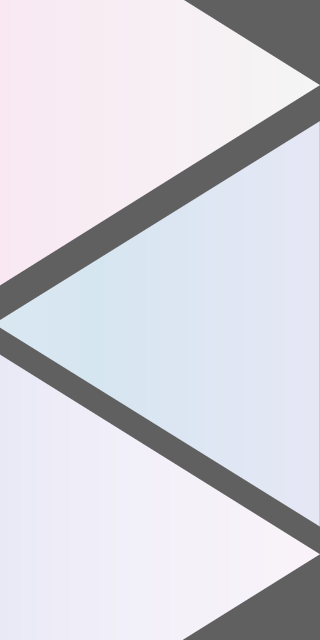
A Shadertoy shader for this background:

```glsl
// Three pale gradient triangles pointing right, left and right on dark grey.

const vec3 GREY = vec3(0.377);

// Signed distance to a sideways wedge; facing is the way it opens along x.
float wedge(vec2 p, vec2 apex, float facing, float slope) {
    vec2 q = p - apex;
    return (abs(q.y) - slope * facing * q.x) / sqrt(1.0 + slope * slope);
}

// Horizontal gradient through three colours, with the middle one at stop.
vec3 gradient(float x, float stop, vec3 left, vec3 middle, vec3 right) {
    vec3 firstPart = mix(left, middle, clamp(x / stop, 0.0, 1.0));
    return mix(firstPart, right, clamp((x - stop) / (1.0 - stop), 0.0, 1.0));
}

// Coverage of a shape with an edge one pixel wide.
float cover(float d, float pixel) {
    return clamp(0.5 - d / pixel, 0.0, 1.0);
}

void mainImage(out vec4 fragColor, in vec2 fragCoord) {
    // The canvas is one unit wide and two units high.
    vec2 p = fragCoord / iResolution.xy * vec2(1.0, 2.0);
    float pixel = 1.0 / iResolution.x;

    // Gradient fills
    vec3 rose = gradient(p.x, 0.5, vec3(0.976, 0.910, 0.949),
                         vec3(0.969, 0.937, 0.957), vec3(0.957, 0.961, 0.957));
    vec3 sky = gradient(p.x, 0.3, vec3(0.851, 0.906, 0.945),
                        vec3(0.839, 0.902, 0.945), vec3(0.902, 0.906, 0.961));
    vec3 lilac = gradient(p.x, 0.43, vec3(0.914, 0.914, 0.965),
                          vec3(0.949, 0.941, 0.976), vec3(0.980, 0.953, 0.976));

    // Thin shaded rim at the right end of the middle triangle
    float rim = cover(0.998 - p.x, pixel);
    sky = mix(sky, GREY, 0.3 * rim);

    // Triangles
    float top = wedge(p, vec2(1.0, 1.734), -1.0, 0.626);
    float middle = wedge(p, vec2(-0.019, 0.988), 1.0, 0.622);
    float bottom = wedge(p, vec2(1.0, 0.268), -1.0, 0.624);

    vec3 color = mix(GREY, rose, cover(top, pixel));
    color = mix(color, sky, cover(middle, pixel));
    color = mix(color, lilac, cover(bottom, pixel));
    fragColor = vec4(color, 1.0);
}
```
